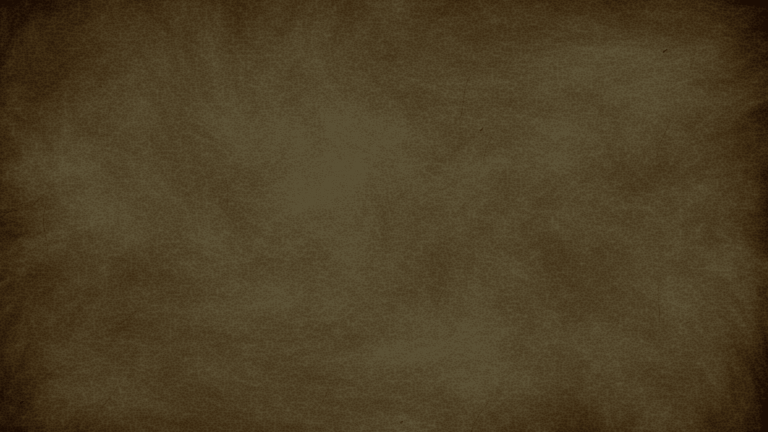
This texture is drawn by a WebGL 2 fragment shader. Its source:

```glsl
#version 300 es
precision highp float;
// Aged dark brown parchment: soft stains, fine grain, faint scratches and burnt edges.

uniform vec2 u_resolution;
out vec4 fragColor;

const vec3 BURNT = vec3(0.11, 0.05, 0.01);
const vec3 BROWN = vec3(0.24, 0.17, 0.07);
const vec3 OLIVE = vec3(0.338, 0.292, 0.184);

const float BASE_TONE = 0.985;       // 0 = burnt, 0.5 = brown, 1 = olive
const float STAIN_AMOUNT = 0.18;
const float GRAIN_AMOUNT = 0.32;
const float FIBRE_AMOUNT = 0.15;
const vec2 STAIN_SCALE = vec2(3.2, 4.4);
const vec2 GRAIN_CELLS = vec2(165.0, 195.0);
const vec2 FIBRE_CELLS = vec2(42.0, 100.0);

const float SIDE_BURN = 0.50;
const float SIDE_WIDTH = 0.10;
const float TOP_BURN = 0.20;
const float TOP_WIDTH = 0.07;
const float BROAD_BURN = 0.24;
const float CORNER_BURN = 0.25;

const int SCRATCHES = 22;
const float SCRATCH_WIDTH = 0.0008;
const float SCRATCH_DEPTH = 0.22;
const int SPECKS = 7;
const float SPECK_WIDTH = 0.0015;
const float SPECK_DEPTH = 0.65;

vec2 hash2(vec2 p) {
    vec3 q = fract(p.xyx * vec3(0.1031, 0.1030, 0.0973));
    q += dot(q, q.yzx + 33.33);
    return fract((q.xx + q.yz) * q.zy);
}

// Distance to the nearest scattered point.
float cellular(vec2 p) {
    vec2 cell = floor(p), local = fract(p);
    float nearest = 4.0;
    for (int y = -1; y <= 1; y++) {
        for (int x = -1; x <= 1; x++) {
            vec2 offset = vec2(x, y);
            vec2 delta = offset + hash2(cell + offset + 17.0) - local;
            nearest = min(nearest, dot(delta, delta));
        }
    }
    return sqrt(nearest);
}

// Layered sines, turned and warped at every octave.
float stains(vec2 p) {
    const mat2 TURN = mat2(0.8, 0.6, -0.6, 0.8);
    float sum = 0.0, amplitude = 0.5;
    for (int i = 0; i < 8; i++) {
        p = TURN * p * 1.7 + 1.3;
        p += 0.5 * sin(p.yx * 0.8 + float(i));
        sum += amplitude * sin(p.x) * sin(p.y);
        amplitude *= 0.78;
    }
    return sum;
}

float segmentDistance(vec2 p, vec2 middle, vec2 halfSpan) {
    vec2 d = p - middle;
    float along = clamp(dot(d, halfSpan) / dot(halfSpan, halfSpan), -1.0, 1.0);
    return length(d - along * halfSpan);
}

// Coverage of randomly placed strokes; lean is the base angle.
float strokes(vec2 p, float aspect, int count, float seed, float lean,
              float halfLength, float width) {
    float pixel = 1.0 / u_resolution.y, cover = 0.0;
    for (int i = 0; i < count; i++) {
        vec2 place = hash2(vec2(float(i) * 7.0 + 3.0, seed));
        vec2 shape = hash2(vec2(seed, float(i) * 5.0 + 11.0));
        float angle = lean + (shape.x - 0.5) * 1.3;
        float reach = halfLength * (0.3 + shape.y);
        vec2 middle = place * vec2(aspect, 1.0);
        middle.x += 0.006 * sin(p.y * 40.0 + seed);
        float d = segmentDistance(p, middle, reach * vec2(cos(angle), sin(angle)));
        float line = 1.0 - smoothstep(width - pixel, width + pixel, d);
        cover = max(cover, line * (0.4 + 0.6 * shape.y));
    }
    return cover;
}

// Darkening towards the sides, the top and bottom, and the corners.
float burn(vec2 p, float aspect, float wobble) {
    vec2 edge = min(p, vec2(aspect, 1.0) - p);
    vec2 centred = 2.0 * p / vec2(aspect, 1.0) - 1.0;
    vec2 squared = centred * centred;
    float side = SIDE_BURN * exp(-edge.x / SIDE_WIDTH);
    float top = TOP_BURN * exp(-edge.y / TOP_WIDTH);
    float corner = CORNER_BURN * squared.x * squared.x * squared.y;
    float broad = BROAD_BURN * 0.5 * (squared.x + squared.y);
    return (side + top) * (1.0 - 0.4 * wobble) + broad + corner;
}

void main() {
    vec2 p = gl_FragCoord.xy / u_resolution.y;
    float aspect = u_resolution.x / u_resolution.y;

    // Stains and burnt border
    float stain = stains(p * STAIN_SCALE);
    float tone = BASE_TONE + STAIN_AMOUNT * stain - burn(p, aspect, stain);

    // Grain and short horizontal fibres
    tone += GRAIN_AMOUNT * (cellular(p * GRAIN_CELLS) - 0.45);
    tone += FIBRE_AMOUNT * (cellular(p * FIBRE_CELLS + 40.0) - 0.45);

    // Wear marks
    tone -= SCRATCH_DEPTH * strokes(p, aspect, SCRATCHES, 29.0, 1.2, 0.045, SCRATCH_WIDTH);
    tone -= SPECK_DEPTH * strokes(p, aspect, SPECKS, 53.0, 0.6, 0.003, SPECK_WIDTH);

    tone = clamp(tone, 0.0, 1.1);
    vec3 colour = tone < 0.5 ? mix(BURNT, BROWN, tone * 2.0)
                             : mix(BROWN, OLIVE, tone * 2.0 - 1.0);
    fragColor = vec4(colour, 1.0);
}
```
